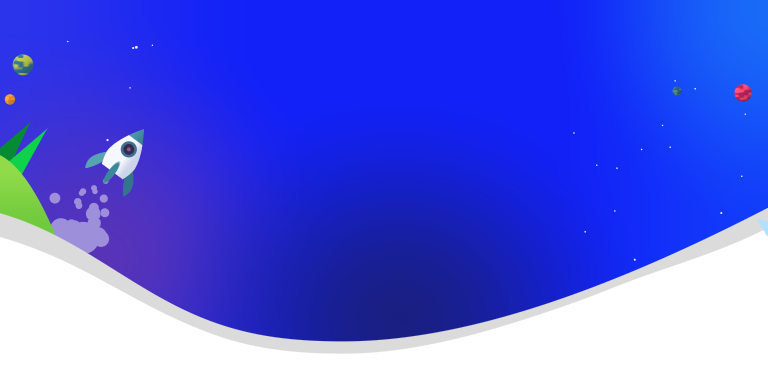
Write a WebGL 2 fragment shader that draws this background.

```glsl
#version 300 es
precision highp float;
// A rocket leaving a green hill under a deep blue sky, above a curved white floor.
uniform vec2 u_resolution;
out vec4 fragColor;

float hash(vec2 p) {
  return fract(sin(dot(p, vec2(12.9898, 78.233))) * 43758.5453);
}

float noise(vec2 p) {
  vec2 i = floor(p), f = fract(p);
  f = f * f * (3.0 - 2.0 * f);
  return mix(mix(hash(i), hash(i + vec2(1, 0)), f.x),
             mix(hash(i + vec2(0, 1)), hash(i + vec2(1, 1)), f.x), f.y);
}

// Coverage of a shape from its signed distance
float fill(float d) {
  return clamp(0.5 - d * u_resolution.y, 0.0, 1.0);
}

// Tapered blade from root to tip
float spike(vec2 p, vec2 root, vec2 tip, float width) {
  vec2 axis = tip - root, q = p - root;
  float t = dot(q, axis) / dot(axis, axis);
  float side = abs(q.x * axis.y - q.y * axis.x) / length(axis);
  return max(side - width * (1.0 - t), -t * length(axis));
}

// Height of the floor's upper edge: a valley with a different slope on each side
float floorEdge(float x) {
  float d = x - 0.893;
  float spread = d > 0.0 ? 2.26 + 1.14 * d : 1.9 + 5.5 * pow(abs(d + 0.595), 2.0);
  return 0.111 + d * d / spread;
}

vec3 sky(vec2 p) {
  vec3 col = mix(vec3(0.07, 0.13, 0.97), vec3(0.17, 0.20, 0.92), smoothstep(0.7, 0.0, p.x));
  col = mix(col, vec3(0.07, 0.23, 0.98), smoothstep(1.4, 2.0, p.x));
  col = mix(col, vec3(0.10, 0.42, 0.97), smoothstep(0.6, 0.0, length(p - vec2(2.03, 0.98))));
  col = mix(col, vec3(0.34, 0.20, 0.72), smoothstep(0.65, 0.0, length(p - vec2(0.27, 0.33))));
  float shade = length((p - vec2(1.04, 0.17)) / vec2(0.70, 0.62));
  return mix(col, vec3(0.10, 0.12, 0.51), smoothstep(1.0, 0.0, shade));
}

void planet(inout vec3 col, vec2 p, vec2 center, float radius, vec3 light, vec3 dark) {
  vec2 q = (p - center) / radius;
  float blotch = smoothstep(0.3, 0.7, noise(q * vec2(2.0, 3.5) + center * 40.0));
  vec3 tone = mix(light, dark, blotch) * (0.95 - 0.18 * dot(q, vec2(0.7, -0.7)));
  col = mix(col, tone, fill(length(p - center) - radius));
}

void rocket(inout vec3 col, vec2 p) {
  // Local frame: x across the hull, y from the nose towards the tail
  vec2 r = p - vec2(0.375, 0.664);
  r = vec2(dot(r, vec2(0.80, -0.597)), dot(r, vec2(-0.597, -0.80)));
  float side = abs(r.x);
  vec3 teal = mix(vec3(0.34, 0.64, 0.70), vec3(0.20, 0.46, 0.55), smoothstep(-0.04, 0.04, r.x));

  // Swept fins
  float v = clamp((r.y - 0.10) / 0.072, 0.0, 1.0);
  float fin = max(side - 0.038 - 0.03 * sin(v * 2.2), 0.03 + 0.03 * v * v - side);
  fin = max(fin, abs(r.y - 0.136) - 0.036);
  col = mix(col, teal, fill(fin));

  // Hull with a coloured nose
  float hull = side - 0.043 * (1.0 - pow(abs(1.0 - r.y / 0.1), 1.6));
  hull = max(hull, abs(r.y - 0.069) - 0.069);
  vec3 paint = mix(vec3(0.97, 0.97, 1.0), vec3(0.80, 0.83, 0.92), smoothstep(0.0, 0.03, r.x));
  paint = mix(paint, teal, fill(r.y - 0.036));
  col = mix(col, paint, fill(hull));

  // Porthole and central fin
  float port = length(r - vec2(0.0, 0.066));
  col = mix(col, vec3(0.24, 0.45, 0.56), fill(port - 0.021));
  col = mix(col, vec3(0.22, 0.16, 0.32), fill(port - 0.014));
  col = mix(col, vec3(0.50, 0.38, 0.55), fill(port - 0.005));
  float keel = (length((r - vec2(0.0, 0.141)) / vec2(0.009, 0.033)) - 1.0) * 0.009;
  col = mix(col, vec3(0.23, 0.53, 0.61), fill(keel));
}

void main() {
  vec2 p = gl_FragCoord.xy / u_resolution.y;
  vec3 col = sky(p);

  // Stars, a few on the left and more on the right
  for (float i = 0.0; i < 22.0; i++) {
    vec2 h = vec2(hash(vec2(i, 1.7)), hash(vec2(i, 5.3)));
    vec2 star = i < 6.0 ? vec2(0.08, 0.56) + h * vec2(0.32, 0.36)
                        : vec2(1.48, 0.31) + h * vec2(0.47, 0.50);
    float size = 0.0017 + 0.0025 * pow(hash(vec2(i, 9.1)), 3.0);
    col = mix(col, vec3(0.92, 0.94, 1.0), fill(length(p - star) - size));
  }

  planet(col, p, vec2(0.060, 0.831), 0.027, vec3(0.72, 0.77, 0.30), vec3(0.20, 0.45, 0.58));
  planet(col, p, vec2(0.026, 0.741), 0.0135, vec3(0.98, 0.65, 0.20), vec3(0.92, 0.55, 0.18));
  planet(col, p, vec2(1.763, 0.763), 0.0115, vec3(0.32, 0.58, 0.46), vec3(0.20, 0.38, 0.52));
  planet(col, p, vec2(1.935, 0.758), 0.0225, vec3(0.97, 0.30, 0.45), vec3(0.75, 0.13, 0.36));

  // Exhaust puffs, growing towards the ground
  float smoke = 1.0;
  for (float i = 0.0; i < 24.0; i++) {
    float t = i / 23.0;
    vec2 jitter = vec2(hash(vec2(i, 2.1)), hash(vec2(i, 7.9))) - 0.5;
    vec2 puff = mix(vec2(0.255, 0.508), vec2(0.180, 0.350), t) + jitter * vec2(0.10, 0.05);
    smoke = min(smoke, length(p - puff) - mix(0.007, 0.045, t * t));
  }
  smoke = min(smoke, length(p - vec2(0.263, 0.378)) - 0.021);
  smoke = min(smoke, length(p - vec2(0.143, 0.484)) - 0.014);
  col = mix(col, vec3(0.62, 0.56, 0.86), fill(smoke));
  rocket(col, p);

  // Leaves and hill
  col = mix(col, vec3(0.02, 0.55, 0.20), fill(spike(p, vec2(-0.01, 0.565), vec2(0.078, 0.68), 0.032)));
  col = mix(col, vec3(0.06, 0.82, 0.30), fill(spike(p, vec2(0.025, 0.545), vec2(0.123, 0.665), 0.028)));
  float hill = (p.y - 0.596 + 0.5 * p.x + 6.5 * p.x * p.x) / length(vec2(1.0, 0.5 + 13.0 * p.x));
  vec3 grass = mix(vec3(0.44, 0.79, 0.24), vec3(0.57, 0.86, 0.29), smoothstep(0.40, 0.58, p.y));
  col = mix(col, grass, fill(hill));

  // White floor with a grey rim of varying thickness
  float edge = floorEdge(p.x);
  float rim = 0.032 + 0.03 * smoothstep(0.55, 0.0, p.x)
            - 0.010 * smoothstep(0.9, 1.45, p.x) + 0.03 * smoothstep(1.6, 2.0, p.x);
  col = mix(col, vec3(0.86), fill((p.y - edge) * 0.9));
  col = mix(col, vec3(1.0), fill((p.y - edge + rim) * 0.9));
  col = mix(col, vec3(0.70, 0.88, 1.0), fill(spike(p, vec2(2.01, 0.400), vec2(1.97, 0.432), 0.02)));

  fragColor = vec4(col, 1.0);
}
```
